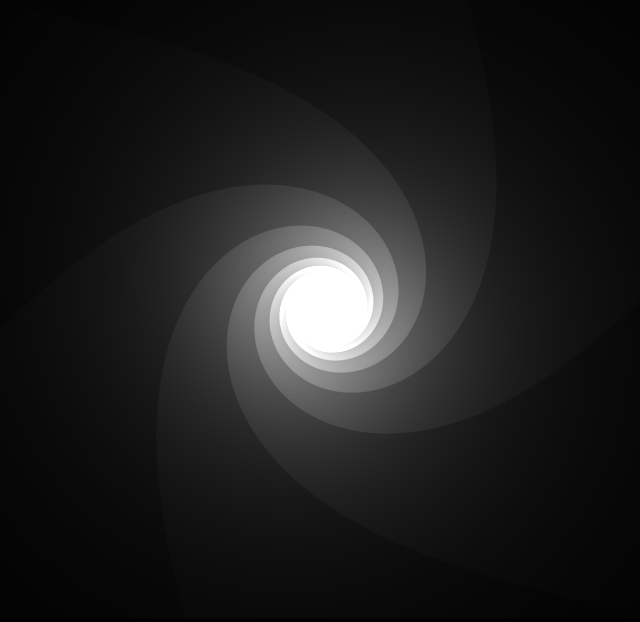
Write a Shadertoy shader that draws this background.

```glsl
// A white glowing core whose light fades outward through six hyperbolic spiral arms.

#define CENTER vec2(0.510, 0.503)  // core position, as a share of the canvas
#define ARMS 6.0                   // number of spiral arms
#define TWIST 0.452                // winding strength: angle + TWIST / radius
#define ARM_ANGLE 0.925            // angle an arm edge tends to far out
#define ARM_CONTRAST 0.30          // brightness step across an arm edge
#define GLOW 0.083                 // strength of the core
#define FALLOFF 0.328              // distance over which the glow decays
#define BORDER 0.005               // height of the dark strip at the bottom

const float TAU = 6.2831853;

// Sawtooth across the arms: 0 just inside an edge, rising to 1 at the next one.
float spiralRamp(vec2 p, float radius, float pixel) {
    float angle = atan(p.y, p.x) + TWIST / radius - ARM_ANGLE;
    float phase = fract(angle * ARMS / TAU);

    // Phase change per unit length sets the width of the smoothed edge.
    float slope = ARMS / TAU * length(vec2(1.0, TWIST / radius)) / radius;
    float width = min(1.5 * pixel * slope, 0.5);
    return phase - smoothstep(1.0 - width, 1.0, phase);
}

// Inverse distance light with exponential decay.
float coreGlow(float radius) {
    return GLOW / radius * exp(-radius / FALLOFF);
}

void mainImage(out vec4 fragColor, in vec2 fragCoord) {
    float pixel = 1.0 / iResolution.y;
    vec2 p = (fragCoord - CENTER * iResolution.xy) * pixel;
    float radius = max(length(p), 0.001);

    // Glow stepped by the arms
    float arms = 1.0 + ARM_CONTRAST * (0.5 - spiralRamp(p, radius, pixel));
    float light = min(coreGlow(radius) * arms, 1.0);

    // Dark strip along the lower edge
    float height = fragCoord.y * pixel;
    light *= smoothstep(BORDER - pixel, BORDER + pixel, height);

    fragColor = vec4(vec3(light), 1.0);
}
```
